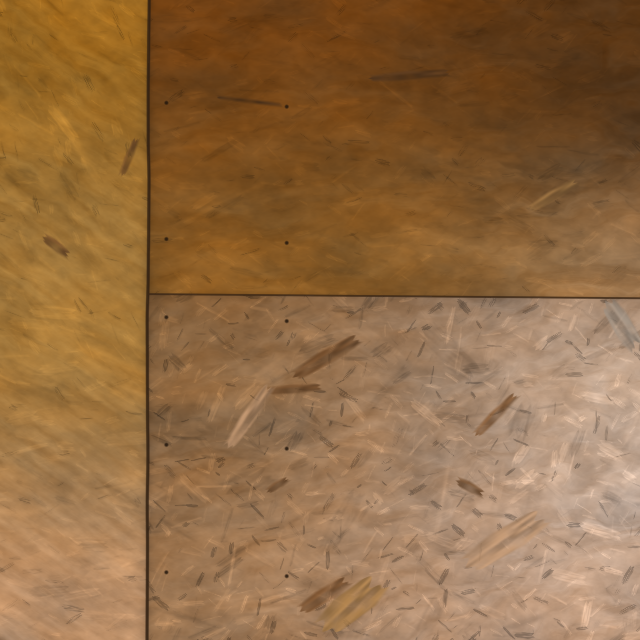
A WebGL 1 fragment shader for this texture:

```glsl
precision highp float;
// Three pressed wood-strand boards meeting at dark seams, lit from the right.
uniform vec2 u_resolution;

float hash(vec2 p) {
  vec3 q = fract(p.xyx * 0.1031);
  q += dot(q, q.yzx + 33.33);
  return fract((q.x + q.y) * q.z);
}
float noise(vec2 p) {
  vec2 i = floor(p), f = fract(p);
  f = f * f * (3.0 - 2.0 * f);
  return mix(mix(hash(i), hash(i + vec2(1.0, 0.0)), f.x),
             mix(hash(i + vec2(0.0, 1.0)), hash(i + 1.0), f.x), f.y);
}
// Fractal noise, roughly centred on zero
float fbm(vec2 p) {
  float sum = -0.47, amp = 0.5;
  for (int i = 0; i < 4; i++) {
    sum += amp * noise(p);
    p = p * 2.03 + 17.3;
    amp *= 0.5;
  }
  return sum;
}
vec2 turn(vec2 p, float a) {
  return vec2(cos(a) * p.x + sin(a) * p.y, cos(a) * p.y - sin(a) * p.x);
}
// Soft-edged splinter with slanted, ragged ends
float splinter(vec2 d, vec2 size, float soft) {
  d.x += size.y * (noise(d.yy / size.y * 2.0 + 8.0) - 0.5) + 0.6 * d.y;
  vec2 e = abs(d) - size * vec2(1.0, 1.0 - 0.3 * abs(d.x) / size.x);
  return (1.0 - smoothstep(-soft, soft, e.x)) * (1.0 - smoothstep(-soft, soft, e.y));
}
// Scattered strands: signed brightness summed over neighbouring cells
float strands(vec2 p, float cells, float angle, float spread) {
  vec2 g = p * cells;
  float soft = 0.03 + cells * 0.6 / u_resolution.y, sum = 0.0;
  for (int j = -1; j <= 1; j++) {
    for (int i = -1; i <= 1; i++) {
      vec2 id = floor(g) + vec2(float(i), float(j)), key = id + cells * 31.7;
      vec2 c = id + vec2(hash(key), hash(key + 51.3));
      vec2 d = turn(g - c, angle + spread * (hash(key + 9.1) - 0.5));
      float r = hash(key + 77.7), tone = hash(key + 5.5) * 2.0 - 1.0;
      vec2 size = vec2(0.2 + 0.55 * hash(key + 23.0), 0.04 + 0.2 * r * r);
      float fibre = 0.4 + 1.2 * noise(d * vec2(3.0, 22.0) + key);
      sum += tone * fibre * splinter(d, size, soft);
      sum -= 0.4 * abs(tone) * splinter(d + vec2(0.0, size.y), vec2(size.x * 0.8, 0.02), soft);
    }
  }
  return sum;
}
void flake(inout vec3 col, vec2 p, float angle, vec2 size, vec3 tint) {
  vec2 d = turn(p, angle);
  float fibre = 0.8 + 0.4 * noise(d * vec2(25.0, 200.0));
  float cover = 0.4 + 0.5 * noise(d * vec2(60.0, 120.0));
  col = mix(col, tint * fibre, cover * splinter(d, size, 0.003));
}
void main() {
  vec2 p = gl_FragCoord.xy / u_resolution;
  float px = 1.0 / u_resolution.y;
  float seamX = 0.2275 + 0.004 * p.y + 0.0025 * noise(vec2(p.y * 14.0, 2.0));
  float seamY = 0.5405 - 0.0085 * (p.x - 0.23);
  float cloud = fbm(p * vec2(9.0, 15.0)), bend = 0.15 * cloud, grain, strand, slivers;
  vec3 col;
  if (p.x < seamX) {
    // Left board: ochre above, pale and pinkish below
    col = mix(vec3(0.69, 0.53, 0.39), vec3(0.63, 0.46, 0.22), smoothstep(0.05, 0.5, p.y));
    col = mix(col, vec3(0.59, 0.4, 0.13), smoothstep(0.6, 0.95, p.y));
    float lean = mix(-0.1, -0.75, smoothstep(0.15, 0.8, p.y));
    grain = fbm(turn(p, -0.6 + bend) * vec2(16.0, 75.0));
    strand = 0.35 * strands(p, 9.0, lean, 0.8) + 0.4 * strands(p, 21.0, lean, 1.0);
    slivers = 0.7 * strands(p, 41.0, lean, 1.6);
  } else if (p.y > seamY) {
    // Upper board: shaded brown with smooth horizontal grain
    float t = smoothstep(0.53, 1.0, p.y);
    col = mix(vec3(0.52, 0.35, 0.15), vec3(0.42, 0.245, 0.085), t);
    vec3 side = mix(vec3(0.6, 0.45, 0.3), vec3(0.33, 0.205, 0.09), smoothstep(0.0, 0.75, t));
    col = mix(col, side, smoothstep(0.5, 1.05, p.x));
    grain = fbm(turn(p, 0.06 + bend) * vec2(13.0, 55.0));
    strand = 0.3 * strands(p, 10.0, 0.05, 0.9) + 0.4 * strands(p, 23.0, 0.0, 1.4);
    slivers = 0.65 * strands(p, 43.0, 0.1, 1.8);
  } else {
    // Lower board: coarse flakes and cool light at the right
    vec2 glow = p - vec2(1.02, 0.33);
    col = mix(vec3(0.53, 0.39, 0.25), vec3(0.63, 0.5, 0.39), smoothstep(0.22, 0.85, p.x));
    col += vec3(0.06, 0.055, 0.06) * (1.0 - smoothstep(0.05, 0.45, p.y));
    col += vec3(0.1, 0.13, 0.16) * exp(-12.0 * dot(glow, glow));
    col -= 0.03 * smoothstep(0.42, 0.54, p.y);
    grain = fbm(turn(p, 0.2 + bend) * vec2(22.0, 60.0));
    strand = 0.45 * strands(p, 11.0, 0.3, 2.2) + 0.65 * strands(p, 25.0, 0.25, 2.4);
    slivers = 1.3 * strands(p, 47.0, 0.3, 2.6);
  }
  col *= 1.0 + 0.25 * cloud + 0.28 * grain + 0.2 * strand + 0.16 * fbm(p * vec2(60.0, 90.0));
  col *= 1.0 + 0.09 * slivers - 0.1 * smoothstep(0.3, 1.0, -slivers);
  col += vec3(0.05, 0.0, -0.045) * (cloud - grain);
  // Prominent flakes
  vec3 bark = vec3(0.38, 0.25, 0.14), pale = vec3(0.68, 0.53, 0.4), honey = vec3(0.61, 0.45, 0.26);
  flake(col, p - vec2(0.202, 0.755), 1.2, vec2(0.029, 0.006), bark);
  flake(col, p - vec2(0.088, 0.615), -0.6, vec2(0.022, 0.008), bark);
  flake(col, p - vec2(0.39, 0.842), -0.12, vec2(0.05, 0.003), bark * 0.7);
  flake(col, p - vec2(0.64, 0.882), 0.08, vec2(0.06, 0.007), bark * 0.8);
  flake(col, p - vec2(0.865, 0.695), 0.55, vec2(0.04, 0.008), honey * 0.9);
  flake(col, p - vec2(0.51, 0.442), 0.55, vec2(0.055, 0.012), bark);
  flake(col, p - vec2(0.46, 0.392), 0.08, vec2(0.04, 0.007), bark);
  flake(col, p - vec2(0.39, 0.35), 0.98, vec2(0.055, 0.011), pale);
  flake(col, p - vec2(0.775, 0.352), 0.8, vec2(0.042, 0.008), bark * 1.2);
  flake(col, p - vec2(0.735, 0.238), -0.45, vec2(0.021, 0.008), bark);
  flake(col, p - vec2(0.79, 0.155), 0.6, vec2(0.065, 0.022), pale);
  flake(col, p - vec2(0.55, 0.055), 0.75, vec2(0.05, 0.026), honey);
  flake(col, p - vec2(0.507, 0.07), 0.6, vec2(0.04, 0.012), bark * 1.1);
  flake(col, p - vec2(0.972, 0.492), -0.95, vec2(0.038, 0.017), vec3(0.56, 0.51, 0.46));
  flake(col, p - vec2(0.434, 0.242), 0.6, vec2(0.017, 0.006), bark);
  // Nail holes in two columns
  for (int i = 0; i < 5; i++) {
    float k = float(i);
    vec2 n = p - vec2(0.26, 0.13 + 0.175 * k + 0.03 * sin((k - 1.0) * 2.2));
    float d = min(length(n), length(n - vec2(0.188, -0.006)));
    col = mix(col, bark * 0.35, 0.85 - 0.85 * smoothstep(0.001, 0.003 + px, d));
  }
  // Seams with soft shadows
  float dx = abs(p.x - seamX), dy = abs(p.y - seamY), right = step(seamX, p.x);
  col *= 1.0 - 0.2 * exp(-dx * 150.0) - 0.1 * right * exp(-dy * 200.0);
  col = mix(col, bark * 0.5, 0.85 - 0.85 * smoothstep(0.001, 0.0022 + px, dx));
  col = mix(col, bark * 0.6, 0.8 * right * (1.0 - smoothstep(0.0004, 0.001 + px, dy)));
  gl_FragColor = vec4(clamp(col, 0.0, 1.0), 1.0);
}
```
